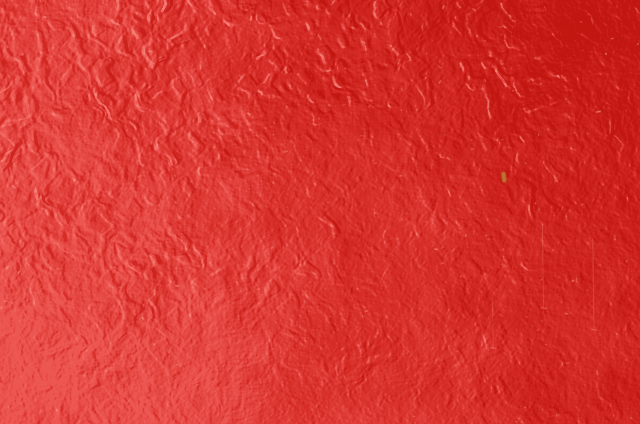
Reproduce this texture procedurally as a WebGL 2 fragment shader.

```glsl
#version 300 es
precision highp float;
// Glossy red paint over a lumpy wall, with pale flecks and a few thin scratches.
uniform vec2 u_resolution;
out vec4 fragColor;

const vec3 DEEP_RED = vec3(0.78, 0.11, 0.09);
const vec3 MID_RED = vec3(0.85, 0.19, 0.17);
const vec3 PALE_RED = vec3(0.92, 0.32, 0.30);
const vec3 GLINT = vec3(0.97, 0.62, 0.57);
const vec3 OCHRE = vec3(0.72, 0.50, 0.20);

float hash(vec2 p) {
    return fract(sin(dot(p, vec2(127.1, 311.7))) * 43758.545);
}

float noise(vec2 p) {
    vec2 i = floor(p), f = fract(p);
    f = f * f * f * (f * (f * 6.0 - 15.0) + 10.0);
    float low = mix(hash(i), hash(i + vec2(1, 0)), f.x);
    float high = mix(hash(i + vec2(0, 1)), hash(i + vec2(1, 1)), f.x);
    return mix(low, high, f.y);
}

vec2 rotate(vec2 p, float a) {
    float c = cos(a), s = sin(a);
    return vec2(c * p.x - s * p.y, s * p.x + c * p.y);
}

// Paint surface: sparse swollen lumps, wrinkles and fine grain
float paintHeight(vec2 p, float lumpiness) {
    vec2 warp = vec2(noise(p * 26.0 + 3.0), noise(p * 26.0 + 41.0)) - 0.5;
    vec2 q = p + warp * 0.024;
    float lumps = smoothstep(0.48, 0.82, noise(rotate(q, -0.5) * vec2(44.0, 37.0)));
    float wrinkles = noise(rotate(q, -0.3) * vec2(78.0, 58.0) + 9.0);
    float ripples = noise(rotate(q, 0.25) * vec2(125.0, 95.0) + 63.0);
    float grain = noise(rotate(p, 0.7) * vec2(205.0, 185.0) + 27.0);
    float rough = 0.22 + 0.28 * lumpiness;
    return lumps * lumpiness * 0.8 + wrinkles * rough + ripples * rough * 0.75 + grain * 0.19;
}

// Coverage of a capsule between two points
float stroke(vec2 p, vec2 a, vec2 b, float radius, float blur) {
    vec2 pa = p - a, ba = b - a;
    float along = clamp(dot(pa, ba) / dot(ba, ba), 0.0, 1.0);
    float d = length(pa - ba * along) - radius;
    return 1.0 - smoothstep(-blur, blur, d);
}

// Scattered short flecks, at most one in each cell
float flecks(vec2 p, float cells, float share, float size, float blur) {
    vec2 id = floor(p * cells);
    vec2 offset = vec2(hash(id + 5.3), hash(id + 8.9)) * 0.6 + 0.2;
    vec2 center = (id + offset) / cells;
    float angle = hash(id + 2.7) * 6.283;
    vec2 reach = vec2(cos(angle), sin(angle)) * size * (0.3 + hash(id + 6.1));
    float present = step(hash(id + 1.1), share);
    float mark = stroke(p, center - reach, center + reach, size * 0.5, blur);
    return present * mark * (0.4 + 0.6 * hash(id + 4.4));
}

// Thin upright scratches, each with a chipped foot
float scratches(vec2 p, float aspect, float blur) {
    float total = 0.0;
    for (int i = 0; i < 3; i++) {
        vec2 seed = vec2(float(i), 13.0);
        float x = aspect * (0.755 + 0.085 * float(i) + 0.02 * hash(seed));
        float foot = 0.16 + 0.16 * hash(seed + 3.0);
        float len = 0.10 + 0.12 * hash(seed + 6.0);
        vec2 base = vec2(x, foot);
        float line = stroke(p, base, base + vec2(-0.003, len), 0.0004, blur);
        float chip = stroke(p, base - vec2(0.006, 0.0), base + vec2(0.006, -0.002), 0.001, blur);
        total = max(total, max(line * (0.3 + 0.3 * noise(p * 40.0)), chip * 0.6));
    }
    return total;
}

void main() {
    vec2 uv = gl_FragCoord.xy / u_resolution;
    float aspect = u_resolution.x / u_resolution.y;
    vec2 p = vec2(uv.x * aspect, uv.y);
    float blur = max(1.0 / u_resolution.y, 0.0015);

    // Broad sheen, brightest at the lower left, broken by soft patches and streaks
    float tone = 0.485 - 0.9 * (uv.x - 0.5) - 0.38 * (uv.y - 0.5);
    tone += 0.16 * (noise(p * 4.0) - 0.5) + 0.2 * (noise(p * 11.0 + 5.0) - 0.5);
    tone += 0.2 * (noise(p * vec2(34.0, 17.0)) - 0.5);

    // Relief lit from the left, turning lower toward the upper right
    float corner = smoothstep(1.15, 0.1, length(vec2(uv.x * 0.9, 1.0 - uv.y)));
    float lumpiness = (0.25 + 0.75 * corner) * (0.3 + 1.2 * noise(p * 6.0 + 19.0));
    float lightAngle = mix(2.9, 3.8, 0.5 * (uv.x + uv.y)) + 1.2 * (noise(p * 7.0 + 31.0) - 0.5);
    vec2 toLight = vec2(cos(lightAngle), sin(lightAngle)) * 0.0023;
    float slope = paintHeight(p - toLight, lumpiness) - paintHeight(p + toLight, lumpiness);
    float shade = slope * (1.0 + 2.6 * abs(slope));
    tone = clamp(tone + clamp(shade * 1.15, -0.5, 0.6), -0.15, 1.08);
    vec3 color = mix(DEEP_RED, MID_RED, min(tone * 2.0, 1.0));
    color += (PALE_RED - MID_RED) * max(tone * 2.0 - 1.0, 0.0);

    // Wet glints on the steepest lit slopes
    float glint = smoothstep(0.2, 0.42, slope) * noise(p * 120.0 + 7.0);
    color = mix(color, GLINT, glint * 0.65);

    // Flecks, scratches and one chip of bare ground
    float marks = flecks(p, 13.0, 0.15, 0.003, blur);
    marks = max(marks, 0.7 * flecks(p + 0.37, 30.0, 0.13, 0.002, blur));
    marks = max(marks, scratches(p, aspect, blur));
    color = mix(color, GLINT, marks * 0.8);
    vec2 chip = vec2(0.788 * aspect, 0.575);
    color = mix(color, OCHRE, 0.9 * stroke(p, chip, chip + vec2(-0.002, 0.014), 0.005, blur * 1.5));

    fragColor = vec4(color, 1.0);
}
```
